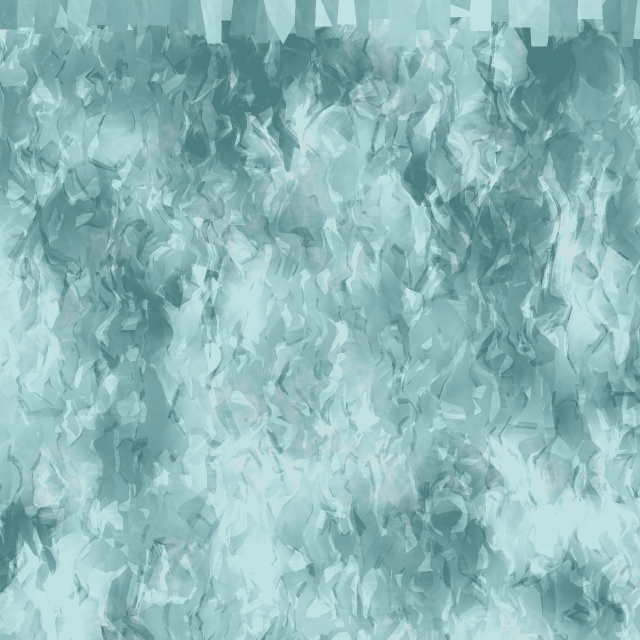
A Shadertoy shader for this texture:

```glsl
// Weathered teal glaze: soft cloudy blotches broken by small, upright, faceted flakes.

float hash(vec2 p) {
    vec3 v = fract(vec3(p.xyx) * 0.1031);
    v += dot(v, v.yzx + 33.33);
    return fract((v.x + v.y) * v.z);
}

vec2 hash2(vec2 p) {
    return vec2(hash(p), hash(p + 71.7));
}

// Smooth value noise
float noise(vec2 p) {
    vec2 i = floor(p), f = fract(p);
    f = f * f * (3.0 - 2.0 * f);
    return mix(mix(hash(i), hash(i + vec2(1, 0)), f.x),
               mix(hash(i + vec2(0, 1)), hash(i + 1.0), f.x), f.y);
}

// Value noise over flat triangles with alternating diagonals: polygonal contours
float facet(vec2 p) {
    vec2 i = floor(p), f = fract(p);
    vec2 right = vec2(1, 0);
    if (mod(i.x + i.y, 2.0) > 0.5) {
        i.x += 1.0;
        f.x = 1.0 - f.x;
        right = vec2(-1, 0);
    }
    float a = hash(i), b = hash(i + right);
    float c = hash(i + vec2(0, 1)), d = hash(i + right + vec2(0, 1));
    return f.x > f.y ? a + (b - a) * f.x + (d - b) * f.y
                     : a + (c - a) * f.y + (d - c) * f.x;
}

// Identity of the nearest jittered cell
vec2 nearestCell(vec2 p) {
    vec2 base = floor(p), best = base;
    float nearest = 9.0;
    for (int y = -1; y <= 1; y++)
    for (int x = -1; x <= 1; x++) {
        vec2 id = base + vec2(x, y);
        vec2 d = id + hash2(id) - p;
        if (dot(d, d) < nearest) {
            nearest = dot(d, d);
            best = id;
        }
    }
    return best;
}

float clouds(vec2 p) {
    return 0.64 * noise(p * vec2(11.5, 8.0) + 3.7)
         + 0.26 * noise(p * vec2(5.3, 4.1) + 31.2)
         + 0.20 * noise(p * vec2(25.0, 15.0)) - 0.55;
}

vec3 glaze(vec2 p) {
    // Angular warp makes the rims wander
    vec2 bent = p + vec2(0.030, 0.018) * (vec2(facet(p * 25.0 + 5.0), facet(p * 23.0 + 40.0)) - 0.5);
    vec2 shifted = p;
    float accent = 0.0;

    // Flakes displace the clouds; broken slivers follow their rims
    for (int i = 0; i < 5; i++) {
        float k = float(i);
        vec2 q = bent * vec2(17.0, 7.5) * (1.0 + 0.4 * k) + 19.3 * k;
        float field = facet(q);
        vec2 id = nearestCell(q * vec2(1.8, 2.6) + 7.0);
        float h = hash(id + 13.0 * k);
        vec2 push = normalize(hash2(vec2(k, 4.0)) - 0.5) * 0.034;
        shifted += (step(0.5, field) - 0.5) * push;
        shifted += (hash2(id + 31.0) - 0.5) * 0.014 * step(0.5, noise(p * 9.0 + k * 8.0));

        float sliver = step(abs(field - 0.51), 0.03 + 0.06 * h)
                     * step(0.5, hash(id + 57.0));
        float lines = hash(vec2(floor(p.y * 240.0), id.x)) - 0.5;
        accent += sliver * ((h - 0.48) * 0.62 + lines * 0.09);
    }
    float tone = 0.53 + 1.6 * clouds(shifted) + accent;

    // Straight upright wedges along the top edge
    vec2 wedge = nearestCell(vec2(p.x * 31.0, p.y * 5.0));
    float top = step(0.925 + 0.05 * hash(wedge + 3.0), p.y);
    float wedgeTone = 0.2 + 0.7 * hash(wedge + 9.0) + 0.5 * (noise(vec2(p.x * 5.0, 8.0)) - 0.4);
    tone = mix(tone, wedgeTone, 0.85 * top);

    // Fine mineral mottling
    float grain = 0.45 * noise(p * vec2(48.0, 40.0)) + 0.3 * noise(p * 105.0)
                + 0.25 * noise(p * 220.0);
    float dusty = smoothstep(0.4, 0.75, noise(p * vec2(11.0, 8.0) + 60.0)) * (1.0 - top);
    tone += (grain - 0.5) * (0.1 + 0.28 * dusty);
    tone = clamp(tone, 0.0, 1.0);

    // Deep teal to pale aqua
    vec3 color = mix(vec3(0.30, 0.49, 0.50), vec3(0.75, 0.89, 0.89), tone);
    color += vec3(0.0, 0.09, 0.12) * tone * tone * (1.0 - tone);
    float dust = dusty * smoothstep(0.45, 0.7, grain) * smoothstep(0.1, 0.6, tone);
    return color + vec3(0.03, -0.015, -0.015) * dust;
}

void mainImage(out vec4 fragColor, in vec2 fragCoord) {
    // Four samples per pixel smooth every flake edge
    vec3 sum = vec3(0.0);
    for (int i = 0; i < 4; i++) {
        vec2 offset = vec2(i & 1, i >> 1) * 0.5 - 0.25;
        sum += glaze((fragCoord + offset) / iResolution.y);
    }
    fragColor = vec4(sum / 4.0, 1.0);
}
```
